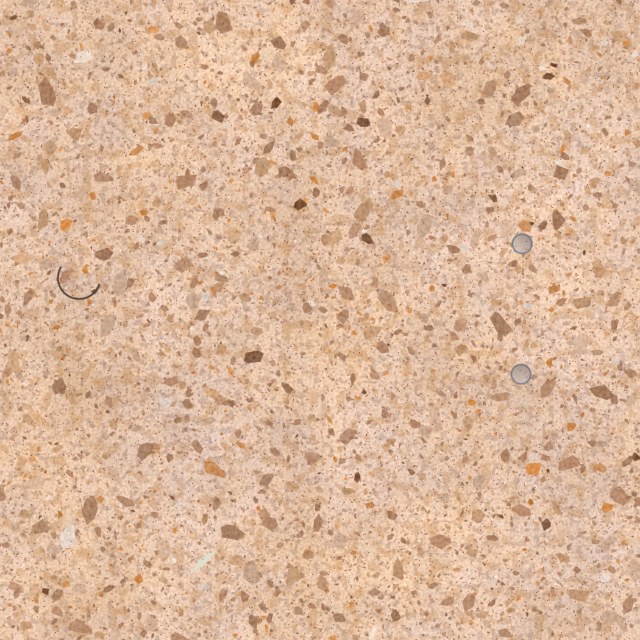
A WebGL 2 fragment shader for this texture:

```glsl
#version 300 es
precision highp float;
// Cream terrazzo: a mottled stone paste holding angular chips of many sizes.
// Gradient noise tints the paste; jittered grids scatter convex polygons,
// a few rare trinkets and a fine dust of dark specks.

uniform vec2 u_resolution;
out vec4 fragColor;

const float TAU = 6.28318;

// Integer hash of a cell and a seed, three values in 0..1
vec3 hash3(vec2 cell, int seed) {
    uvec3 v = uvec3(ivec3(ivec2(cell), seed)) * 1664525u + 1013904223u;
    v.x += v.y * v.z; v.y += v.z * v.x; v.z += v.x * v.y;
    v ^= v >> 16u;
    v.x += v.y * v.z; v.y += v.z * v.x; v.z += v.x * v.y;
    return vec3(v >> 8u) / 16777216.0;
}

mat2 rotate(float a) {
    return mat2(cos(a), sin(a), -sin(a), cos(a));
}

float cornerSlope(vec2 cell, vec2 offset, int seed) {
    float a = TAU * hash3(cell, seed).x;
    return dot(vec2(cos(a), sin(a)), offset);
}

// Gradient noise, about -0.7..0.7
float noise(vec2 p, int seed) {
    vec2 i = floor(p), f = p - i;
    vec2 w = f * f * f * (f * (f * 6.0 - 15.0) + 10.0);
    vec2 e = vec2(1, 0);
    return mix(mix(cornerSlope(i, f, seed), cornerSlope(i + e, f - e, seed), w.x),
               mix(cornerSlope(i + e.yx, f - e.yx, seed), cornerSlope(i + 1.0, f - 1.0, seed), w.x), w.y);
}

float cover(float d, float soft) {
    return 1.0 - smoothstep(-soft, soft, d);
}

// Irregular convex polygon cut by six half planes
float chipDistance(vec2 q, float radius, vec2 cell, int seed) {
    float d = -1.0;
    for (int i = 0; i < 6; i++) {
        vec3 h = hash3(cell, seed + 10 + i);
        float a = TAU * (float(i) + 0.8 * h.x) / 6.0;
        d = max(d, dot(q, vec2(cos(a), sin(a))) - radius * mix(0.65, 1.15, h.y));
    }
    return d;
}

vec3 chipColour(float pick) {
    if (pick < 0.22) return vec3(0.82, 0.68, 0.58);
    if (pick < 0.42) return vec3(0.80, 0.62, 0.46);
    if (pick < 0.85) return vec3(0.68, 0.50, 0.38);
    if (pick < 0.94) return vec3(0.82, 0.53, 0.27);
    if (pick < 0.98) return vec3(0.93, 0.87, 0.82);
    return vec3(0.48, 0.31, 0.20);
}

// One jittered grid of chips; size is the largest radius in cells
void scatterChips(inout vec3 col, vec2 uv, float cells, float density, float size, int seed) {
    vec2 p = uv * cells;
    float soft = 0.9 * cells / u_resolution.y;
    for (int k = 0; k < 9; k++) {
        vec2 cell = floor(p) + vec2(k % 3, k / 3) - 1.0;
        vec3 place = hash3(cell, seed), look = hash3(cell, seed + 1), tone = hash3(cell, seed + 2);
        vec2 q = p - cell - place.xy;
        if (place.z > density || dot(q, q) > 9.0 * size * size) continue;
        q = rotate(TAU * look.x) * q * vec2(mix(0.6, 1.0, look.z), 1.2);
        float d = chipDistance(q, size * mix(0.5, 1.0, look.y * look.y), cell, seed);
        vec3 chip = chipColour(tone.x) * mix(0.9, 1.06, tone.y);
        chip += 0.12 * noise(uv * 170.0, seed);
        col = mix(col, chip, cover(d, soft) * mix(0.65, 1.0, tone.z));
    }
}

// Rare finds: glass bead, wire arc, golden slab, pale sliver
void scatterTrinkets(inout vec3 col, vec2 uv, float px) {
    vec2 cell = floor(uv * 4.0);
    vec3 place = hash3(cell, 700), look = hash3(cell, 701);
    if (place.z > 0.45) return;
    vec2 q = rotate(TAU * look.x) * (uv - (cell + mix(vec2(0.2), vec2(0.8), place.xy)) / 4.0);
    float r = length(q);
    if (look.y < 0.3) {
        col = mix(col, vec3(0.72, 0.66, 0.63) + 8.0 * q.x, 0.8 * cover(r - 0.016, px));
        col = mix(col, vec3(0.40, 0.44, 0.50), 0.8 * cover(abs(r - 0.015) - 0.0012, px));
    } else if (look.y < 0.5) {
        col = mix(col, vec3(0.30, 0.25, 0.22), cover(max(abs(r - 0.033) - 0.0014, -q.x - 0.004), px));
    } else if (look.y < 0.7) {
        vec2 s = abs(vec2(q.x + 0.35 * q.y, q.y)) - vec2(0.017, 0.014);
        col = mix(col, vec3(0.95, 0.65, 0.08), cover(max(s.x, s.y), px));
    } else {
        float d = max(abs(q.y) - 0.006 * (1.0 - abs(q.x) / 0.03), abs(q.x) - 0.03);
        col = mix(col, vec3(0.88, 0.87, 0.80), cover(d, px));
    }
}

void main() {
    vec2 uv = gl_FragCoord.xy / u_resolution.y;
    float px = 1.0 / u_resolution.y;

    // Mottled paste with broad drifts of light and warmth
    vec3 col = vec3(0.92, 0.79, 0.69);
    col = mix(col, vec3(0.83, 0.70, 0.61), smoothstep(0.04, 0.36, noise(uv * 90.0, 2)));
    col = mix(col, vec3(0.85, 0.69, 0.55), 0.9 * smoothstep(0.08, 0.38, noise(uv * 48.0, 3)));
    col += 0.05 * noise(uv * 4.0, 1) + 0.06 * noise(uv * 14.0, 6) + 0.11 * noise(uv * 230.0, 4);
    col += vec3(0.02, 0.0, -0.04) * (noise(uv * 26.0, 5) + noise(uv * 5.0, 7));

    // Chips from crumbs to pebbles
    scatterChips(col, uv, 150.0, 0.36, 0.27, 100);
    scatterChips(col, uv, 85.0, 0.42, 0.28, 200);
    scatterChips(col, uv, 42.0, 0.52, 0.29, 300);
    scatterChips(col, uv, 21.0, 0.50, 0.31, 400);
    scatterTrinkets(col, uv, px);

    // Dark red and violet dust
    vec2 p = uv * 75.0, cell = floor(p);
    vec3 dust = hash3(cell, 800);
    float d = length(p - cell - mix(vec2(0.1), vec2(0.9), dust.xy)) / 75.0 - 0.0006;
    col = mix(col, mix(vec3(0.55, 0.15, 0.2), vec3(0.3, 0.2, 0.4), dust.x), 0.8 * step(dust.z, 0.5) * cover(d, 0.0007 + 0.3 * px));

    fragColor = vec4(clamp(col, 0.0, 1.0), 1.0);
}
```
